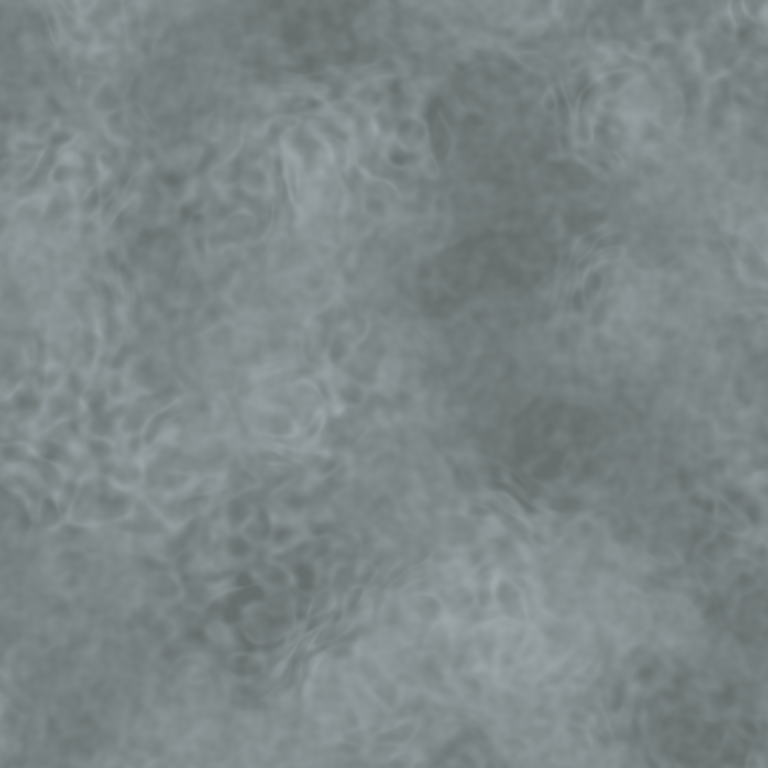
A three.js fragment shader for this texture:

```glsl
varying vec2 vUv;

#define DARK vec3(0.410, 0.445, 0.440)
#define LIGHT vec3(0.630, 0.667, 0.682)
#define MEAN_TONE 0.38
#define CLOUD_SCALE 3.8
#define CLOUD_CONTRAST 0.82
#define WRINKLE_SCALE 24.0
#define CONTOUR_PULL 9.0
#define WRINKLE_CONTRAST 0.62
#define REFRACTION 0.10
#define GRAIN_CONTRAST 0.16

vec3 hashGradient(vec3 cell) {
  vec3 h = fract(cell * vec3(0.1031, 0.1030, 0.0973));
  h += dot(h, h.yxz + 33.33);
  return normalize(fract((h.xxy + h.yxx) * h.zyx) * 2.0 - 0.999);
}

float corner(vec3 cell, vec3 f, vec3 offset) {
  return dot(hashGradient(cell + offset + 57.0), f - offset);
}

// Gradient noise, about -0.8 to 0.8
float noise(vec3 p) {
  vec3 i = floor(p);
  vec3 f = p - i;
  vec3 u = f * f * f * (f * (f * 6.0 - 15.0) + 10.0);
  vec2 e = vec2(0.0, 1.0);
  float near = mix(mix(corner(i, f, e.xxx), corner(i, f, e.yxx), u.x),
                   mix(corner(i, f, e.xyx), corner(i, f, e.yyx), u.x), u.y);
  float far = mix(mix(corner(i, f, e.xxy), corner(i, f, e.yxy), u.x),
                  mix(corner(i, f, e.xyy), corner(i, f, e.yyy), u.x), u.y);
  return mix(near, far, u.z);
}

// Broad soft patches of light and dark
float clouds(vec2 p) {
  return noise(vec3(p * CLOUD_SCALE, 4.12))
       + 0.35 * noise(vec3(p * CLOUD_SCALE * 2.1, 9.15));
}

// Short bright creases and dents, drawn out along the edges of the patches
float wrinkles(vec2 p, float height) {
  float depth = height * CONTOUR_PULL;
  float n = noise(vec3(p * WRINKLE_SCALE, depth));
  float crease = exp(-n * n * 34.0) - 0.5;
  float dents = noise(vec3(p * WRINKLE_SCALE * 1.5, depth + 20.3));
  return crease * 0.36 + dents * 0.75;
}

void main() {
  vec2 p = vUv;
  float height = clouds(p);

  // Uneven glass bends the view of the patches
  vec3 q = vec3(p * WRINKLE_SCALE * 1.2, height * CONTOUR_PULL * 0.7);
  vec2 bend = vec2(noise(q + 31.7), noise(q + 73.2));
  float tone = MEAN_TONE + CLOUD_CONTRAST * clouds(p + REFRACTION * bend);

  // Creases gather in some regions and fade out in others
  float region = smoothstep(-0.25, 0.30, noise(vec3(p * 4.3, 15.2)) + 0.3 * height);
  tone += WRINKLE_CONTRAST * mix(0.22, 1.0, region) * wrinkles(p + 0.008 * bend, height);

  // Faint fine mottling
  tone += GRAIN_CONTRAST * noise(vec3(p * 70.0, 2.8));

  gl_FragColor = vec4(mix(DARK, LIGHT, clamp(tone, -0.05, 1.15)), 1.0);
}
```
